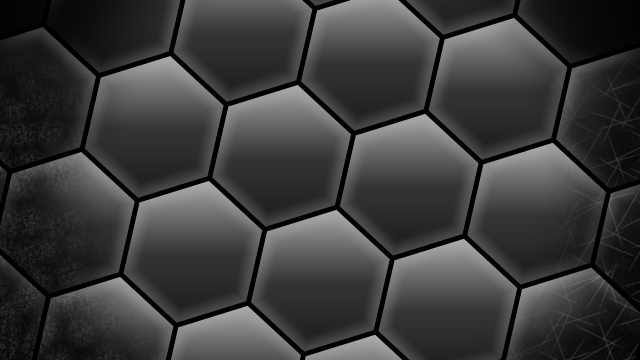
Give the GLSL for this pattern, as a Shadertoy shader.

```glsl
// Tilted honeycomb of glossy dark metal cells with glowing rims, vignette and worn edges.

// Lengths are fractions of the canvas height.
const float SPACING = 0.3632;              // distance between cell centres
const float TILT = 0.223;                  // lattice rotation in radians
const vec2 CELL_ORIGIN = vec2(-0.1065, 0.0671);
const float CELL_RADIUS = 0.204;           // half the upright extent of a cell
const float HALF_LINE = 0.0068;
const float GLOW_REACH = 0.046;
const float GLOW_AMOUNT = 0.42;
const float SHADE_LOW = 0.105;
const float SHADE_MID = 0.205;
const float SHADE_HIGH = 0.66;
const float RIM_SHADE = 0.68;
const vec2 LIGHT_CENTER = vec2(0.03, -0.01);
const float VIGNETTE_START = 0.57;
const float VIGNETTE_END = 0.88;
const float MOTTLE_AMOUNT = 0.17;
const float SCRATCH_AMOUNT = 0.10;

mat2 rotate(float angle) {
    float c = cos(angle), s = sin(angle);
    return mat2(c, s, -s, c);
}

vec2 hash22(vec2 p) {
    vec3 h = fract(p.xyx * vec3(0.1031, 0.1030, 0.0973));
    h += dot(h, h.yzx + 33.33);
    return fract((h.xx + h.yz) * h.zy);
}

// Cellular noise: distance to the nearest scattered point
float cellular(vec2 p) {
    vec2 cell = floor(p), local = fract(p);
    float nearest = 2.0;
    for (int y = -1; y <= 1; y++)
        for (int x = -1; x <= 1; x++) {
            vec2 offset = vec2(x, y);
            vec2 delta = offset + hash22(cell + offset) - local;
            nearest = min(nearest, dot(delta, delta));
        }
    return sqrt(nearest);
}

// Offset from the nearest hexagon centre, in lattice axes
vec2 hexLocal(vec2 p) {
    vec2 period = SPACING * vec2(1.0, sqrt(3.0));
    vec2 a = mod(p + 0.5 * period, period) - 0.5 * period;
    vec2 b = mod(p, period) - 0.5 * period;
    return dot(a, a) < dot(b, b) ? a : b;
}

// Distance inward from the hexagon border
float hexEdge(vec2 p) {
    p = abs(p);
    return 0.5 * SPACING - max(p.x, dot(p, vec2(0.5, 0.8660)));
}

// Grainy patches, fine specks gated by broad blotches
float mottle(vec2 p) {
    float blotch = 1.0 - cellular(p * 13.0 + 4.0);
    float grain = 1.0 - cellular(p * vec2(75.0, 55.0));
    float speck = 1.0 - cellular(p * 150.0);
    return smoothstep(0.1, 0.9, blotch) * (0.55 * grain * grain + 0.65 * speck * speck);
}

// Thin broken lines running in several directions
float scratches(vec2 p, float pixel) {
    float sum = 0.0;
    for (int i = 0; i < 7; i++) {
        float k = float(i);
        vec2 q = rotate(k * 2.4 + 0.3) * p;
        float frequency = 9.0 + 2.3 * k;
        float across = q.y * frequency + 0.12 * sin(q.x * 7.0 + k);
        float offset = abs(fract(across) - 0.5) / frequency;
        float gaps = sin(q.x * 17.0 + floor(across) * 2.7 + k);
        sum += (1.0 - smoothstep(0.0005, 0.0008 + pixel, offset)) * smoothstep(0.1, 0.8, gaps);
    }
    return min(sum, 1.5);
}

void mainImage(out vec4 fragColor, in vec2 fragCoord) {
    float pixel = 1.0 / iResolution.y;
    vec2 p = (fragCoord - 0.5 * iResolution.xy) * pixel;

    // Cell geometry
    vec2 local = hexLocal(rotate(TILT) * (p - CELL_ORIGIN));
    float edge = hexEdge(local) - HALF_LINE;
    float height = (rotate(-TILT) * local).y / CELL_RADIUS;

    // Gloss: bright upper half over a slow dark fade
    float shade = mix(SHADE_LOW, SHADE_MID, smoothstep(-1.1, 0.1, height));
    shade += (SHADE_HIGH - SHADE_MID) * pow(clamp(height + 0.04, 0.0, 1.0), 1.08);

    // Vignette, with upper rims staying lit longer
    float light = 1.0 - smoothstep(VIGNETTE_START, VIGNETTE_END, length(p - LIGHT_CENTER));
    float upper = smoothstep(-0.5, 0.8, height);
    float glow = 1.0 - smoothstep(-0.006, GLOW_REACH, edge);
    glow *= GLOW_AMOUNT * mix(0.75, 1.0, upper);
    float corner = smoothstep(0.86, 1.02, length(p));
    float rimLight = mix(light, 1.0, 0.6 * upper * (1.0 - corner));
    shade *= mix(0.17, 1.0, light) * (1.0 - 0.6 * corner);
    shade = mix(shade, max(shade, RIM_SHADE), glow * rimLight);

    // Wear: grain on the left, scratches on the lower right
    float worn = (1.0 - light) * (1.0 - smoothstep(0.1, 0.45, p.y));
    float leftSide = smoothstep(0.3, -0.3, p.x);
    shade += worn * MOTTLE_AMOUNT * mix(0.35, 1.0, leftSide) * mottle(p);
    shade += worn * SCRATCH_AMOUNT * mix(1.0, 0.2, leftSide) * scratches(p, pixel);

    // Black seams
    shade *= smoothstep(-0.6 * pixel, 0.6 * pixel, edge);
    fragColor = vec4(vec3(shade), 1.0);
}
```
